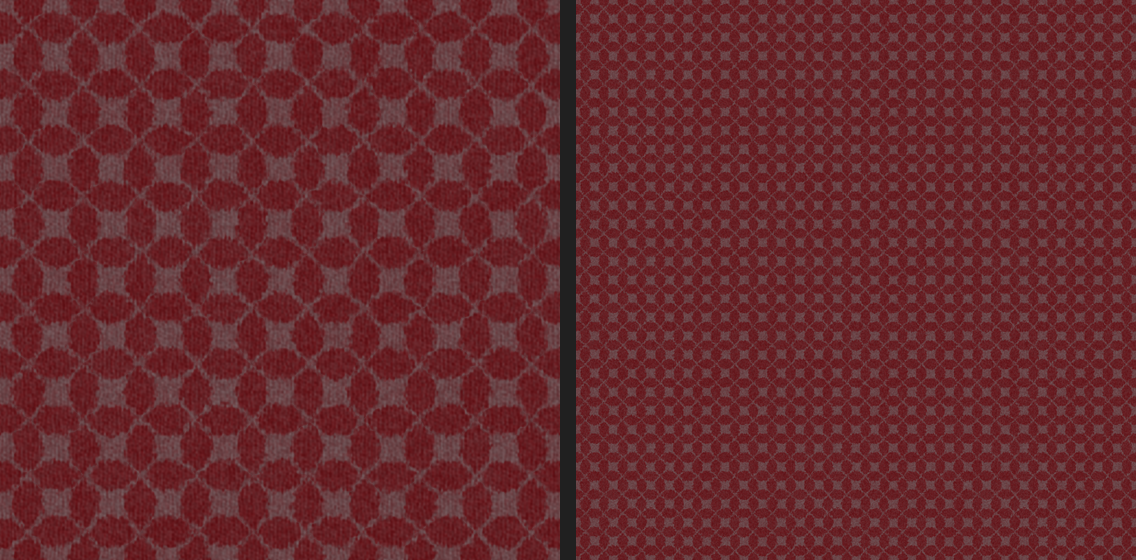
Left, the tile; right, the same tile 3 across and 3 down.
This pattern is drawn by a WebGL 2 fragment shader. Its source:

```glsl
#version 300 es
precision highp float;
// Worn knitted cloth: red oval petals on a grey lattice, 10 by 10 repeats, tiling.

uniform vec2 u_resolution;
out vec4 fragColor;

const float REPEATS = 10.0;
const vec2 PETAL_RADII = vec2(0.425, 0.265);
const float LINE_HALF_WIDTH = 0.034;

const vec3 DEEP_RED = vec3(0.395, 0.065, 0.085);
const vec3 WORN_GREY = vec3(0.425, 0.315, 0.325);

float hash(vec2 cell, float seed) {
    vec3 h = fract(vec3(cell.xyx + seed) * vec3(0.1031, 0.1030, 0.0973));
    h += dot(h, h.yzx + 33.33);
    return fract((h.x + h.y) * h.z);
}

// Value noise that wraps after a whole number of cells.
float wrapNoise(vec2 uv, vec2 cells, float seed) {
    vec2 p = uv * cells;
    vec2 i = floor(p);
    vec2 f = fract(p);
    f = f * f * (3.0 - 2.0 * f);
    vec2 a = mod(i, cells);
    vec2 b = mod(i + 1.0, cells);
    float low = mix(hash(a, seed), hash(vec2(b.x, a.y), seed), f.x);
    float high = mix(hash(vec2(a.x, b.y), seed), hash(b, seed), f.x);
    return mix(low, high, f.y);
}

// Approximate distance to an oval whose flanks are cut by the diagonal lines.
float petalDistance(vec2 p, vec2 radii, float lineHalfWidth) {
    float oval = (length(p / radii) - 1.0) * min(radii.x, radii.y);
    float diagonal = (abs(p.x) + abs(p.y) - 0.5) * 0.70711 + lineHalfWidth;
    return max(oval, diagonal);
}

// Petals lie along every edge of a square lattice with nodes at half cells.
float latticeDistance(vec2 p) {
    vec2 across = fract(p + vec2(0.5, 0.0)) - 0.5;
    vec2 upright = fract(p + vec2(0.0, 0.5)) - 0.5;
    return min(petalDistance(across, PETAL_RADII, LINE_HALF_WIDTH),
               petalDistance(upright, PETAL_RADII.yx, LINE_HALF_WIDTH));
}

// Vertical ribs broken into staggered stitches, from -1 to 1.
float knit(vec2 uv, vec2 stitches) {
    float bend = wrapNoise(uv, vec2(64.0), 7.0) - 0.5;
    float rib = cos(6.28319 * (uv.x * stitches.x + 0.6 * bend));
    float loops = cos(6.28319 * (uv.y * stitches.y + 0.5 * uv.x * stitches.x));
    return 0.7 * rib + 0.3 * loops;
}

void main() {
    vec2 uv = gl_FragCoord.xy / u_resolution;

    // Uneven weave: slow drift plus ragged thread-sized shifts.
    vec2 drift = vec2(wrapNoise(uv, vec2(20.0), 1.0), wrapNoise(uv, vec2(20.0), 2.0)) - 0.5;
    vec2 ragged = vec2(wrapNoise(uv, vec2(128.0), 3.0), wrapNoise(uv, vec2(128.0), 4.0)) - 0.5;
    vec2 p = uv * REPEATS + 0.045 * drift + 0.075 * ragged;

    // Fine grain, elongated along the threads.
    float grain = wrapNoise(uv, vec2(256.0, 160.0), 5.0) - 0.5;
    float fleck = wrapNoise(uv, vec2(220.0, 240.0), 6.0) - 0.5;
    float stitch = knit(uv, vec2(128.0, 128.0));

    // Soft, fuzzy petal edges.
    float d = latticeDistance(p);
    float ground = smoothstep(-0.045, 0.055, d + 0.05 * grain);

    // Wear mixes red and grey threads unevenly over the cloth.
    float wear = wrapNoise(uv, vec2(15.0), 8.0) - 0.5;
    float greyness = mix(0.22, 0.81, ground);
    greyness += 0.30 * grain + 0.14 * fleck + 0.07 * stitch + 0.08 * wear;
    vec3 color = mix(DEEP_RED, WORN_GREY, clamp(greyness, 0.0, 1.1));

    // Light and shade of the threads.
    color *= 1.0 + 0.13 * fleck + 0.035 * stitch;
    fragColor = vec4(color, 1.0);
}
```
